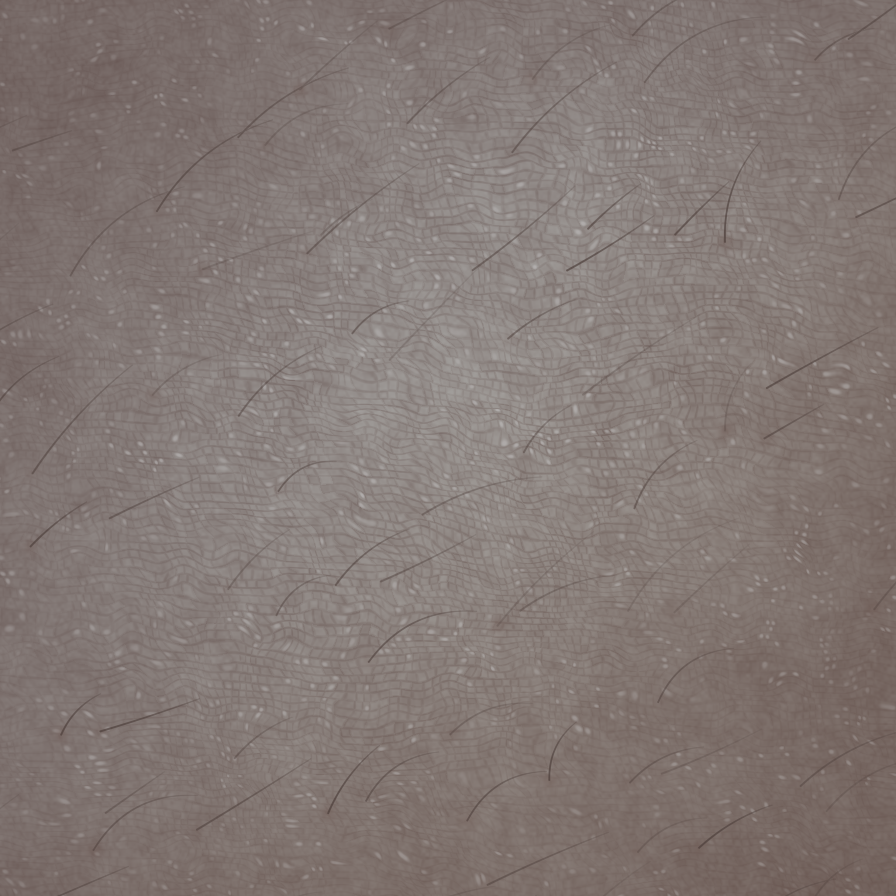
Write a Shadertoy shader that draws this texture.

```glsl
const vec3 SHADOW_SKIN = vec3(0.435, 0.375, 0.363);
const vec3 LIT_SKIN = vec3(0.595, 0.575, 0.565);
const vec3 HAIR_COLOR = vec3(0.30, 0.245, 0.23);
const vec3 FOLLICLE_COLOR = vec3(0.42, 0.33, 0.305);
const vec3 GLINT_COLOR = vec3(0.74, 0.73, 0.73);
const vec2 GLOW_CENTER = vec2(0.52, 0.56);
const vec2 GLOW_RADIUS = vec2(0.62, 0.42);   // along and across the diagonal
const vec2 CREASE_COUNT = vec2(96.0, 112.0);
const float CREASE_DEPTH = 0.34;
const float HAIR_CELL = 0.105;
const float HAIR_WIDTH = 0.0011;
const float HAIR_SHARE = 0.88;

vec2 hash22(vec2 p) {
    vec3 q = fract(p.xyx * vec3(0.1031, 0.1030, 0.0973));
    q += dot(q, q.yzx + 33.33);
    return fract((q.xx + q.yz) * q.zy);
}

float valueNoise(vec2 p) {
    vec2 cell = floor(p), f = fract(p);
    f = f * f * (3.0 - 2.0 * f);
    float low = mix(hash22(cell).x, hash22(cell + vec2(1, 0)).x, f.x);
    float high = mix(hash22(cell + vec2(0, 1)).x, hash22(cell + vec2(1, 1)).x, f.x);
    return mix(low, high, f.y);
}

float cloudNoise(vec2 p) {
    float sum = 0.0, weight = 0.5;
    for (int i = 0; i < 4; i++) {
        sum += weight * valueNoise(p);
        p = mat2(1.6, 1.2, -1.2, 1.6) * p + 7.3;
        weight *= 0.5;
    }
    return sum / 0.9375;
}

// Soft light falling along the rising diagonal
float glow(vec2 uv) {
    vec2 d = uv - GLOW_CENTER;
    vec2 axis = normalize(vec2(1.0, 1.1));
    vec2 q = vec2(dot(d, axis), dot(d, vec2(-axis.y, axis.x))) / GLOW_RADIUS;
    return exp(-dot(q, q));
}

// Crossing skin creases: x = crease darkness, y = plate brightness, z = glint
vec3 skinMesh(vec2 uv, float pixel) {
    vec2 warp = vec2(valueNoise(uv * 38.0), valueNoise(uv * 34.0 + 51.0)) - 0.5;
    vec2 bend = vec2(valueNoise(uv * 6.0 + 9.0), valueNoise(uv * 5.0 + 23.0)) - 0.5;
    vec2 g = uv * CREASE_COUNT + warp * 1.7 + bend * 5.0;
    g.y += uv.x * 6.0;
    float row = floor(g.y);
    g.x += 0.22 * g.y + hash22(vec2(row, 4.0)).x * 0.7;
    vec2 id = vec2(floor(g.x), row);
    vec2 rnd = hash22(id + 200.0);
    vec2 f = fract(g);
    vec2 edge = min(f, 1.0 - f);
    float soft = 0.12 + pixel * CREASE_COUNT.y * 0.7;
    vec2 line = 1.0 - smoothstep(vec2(0.03), vec2(0.03 + soft), edge);
    vec2 strength = vec2(valueNoise(uv * 60.0 + 80.0), valueNoise(uv * vec2(25.0, 70.0)));
    line *= 0.35 + 0.85 * strength;
    vec2 spot = f - 0.3 - 0.4 * hash22(id + 91.0);
    float glint = step(0.86, rnd.y) * (1.0 - smoothstep(0.08, 0.42, length(spot)));
    return vec3(max(line.x * 0.8, line.y), rnd.x - 0.5, glint);
}

// Scattered arched hairs: x = hair coverage, y = follicle stain
vec2 hairLayer(vec2 uv, float pixel) {
    vec2 cover = vec2(0.0);
    vec2 home = floor(uv / HAIR_CELL);
    for (int j = -2; j <= 2; j++)
    for (int i = -2; i <= 2; i++) {
        vec2 id = home + vec2(i, j) + 40.0;
        vec2 place = hash22(id), shape = hash22(id + 113.0), kind = hash22(id + 271.0);
        if (kind.x > HAIR_SHARE) continue;
        vec2 d = uv - (id - 40.0 + place) * HAIR_CELL;
        float angle = mix(0.3, 0.85, shape.x) + 0.4 * step(0.83, kind.y);
        float len = mix(0.06, 0.165, shape.y);
        vec2 dir = vec2(cos(angle), sin(angle));
        vec2 q = vec2(dot(d, dir), dot(d, vec2(-dir.y, dir.x)));
        float t = clamp(q.x / len, 0.0, 1.0);
        float arch = len * mix(-0.08, 0.6, place.x) * t * (1.0 - t);
        float dist = length(q - vec2(t * len, arch));
        float width = HAIR_WIDTH * mix(1.0, 0.45, t);
        float hair = 1.0 - smoothstep(width * 0.3, width + pixel * 0.75, dist);
        hair *= mix(0.25, 0.8, fract(kind.x * 7.0)) * mix(1.0, 0.35, t * t);
        float stain = exp(-dot(d, d) / 0.00007) * kind.y;
        cover = max(cover, vec2(hair, stain));
    }
    return cover;
}

void mainImage(out vec4 fragColor, in vec2 fragCoord) {
    float pixel = 1.0 / iResolution.y;
    vec2 uv = fragCoord * pixel;
    float light = glow(uv);

    // Broad tone and blotches
    float tone = 0.05 + 0.80 * light;
    tone += 0.26 * (cloudNoise(uv * 9.0) - 0.5);
    tone += 0.28 * (cloudNoise(uv * 55.0 + 31.0) - 0.5);

    // Fine relief, clearest where the light falls
    vec3 mesh = skinMesh(uv, pixel);
    float relief = mix(0.3, 1.0, smoothstep(0.25, 0.9, light));
    tone += relief * (0.10 + 0.22 * mesh.y - CREASE_DEPTH * mesh.x);
    tone += 0.16 * (valueNoise(uv * 260.0) - 0.5);
    vec3 color = mix(SHADOW_SKIN, LIT_SKIN, clamp(tone, -0.15, 1.2));

    // Warmer lower right side
    color += vec3(0.006, 0.0, -0.010) * smoothstep(0.7, 1.5, uv.x + 1.0 - uv.y);

    // Glints, follicles and hairs
    float sparkle = valueNoise(uv * 20.0 + 15.0);
    color = mix(color, GLINT_COLOR, mesh.z * sparkle * mix(0.3, 0.75, light));
    vec2 hairs = hairLayer(uv, pixel);
    color = mix(color, FOLLICLE_COLOR, 0.35 * hairs.y);
    color = mix(color, HAIR_COLOR, hairs.x * 0.9);
    fragColor = vec4(color, 1.0);
}
```
